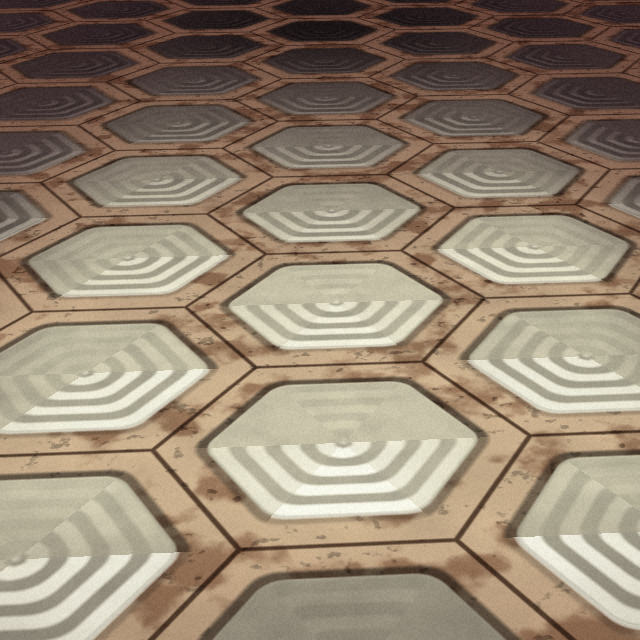
Write a Shadertoy shader that draws this pattern.

```glsl
// Worn hexagonal paving with stepped glass lenses, receding in perspective under a warm lamp.

const vec2 PERIOD = vec2(1.7320508, 1.0);   // two interleaved lattices, tile height 1
const float GLASS_RADIUS = 0.37;
const float STEP_WIDTH = 0.0925;
const vec3 WHITE_GLINT = vec3(0.97, 0.97, 0.92);

float hash(vec2 p) {
    vec3 q = fract(p.xyx * 0.1031);
    q += dot(q, q.yzx + 33.33);
    return fract((q.x + q.y) * q.z);
}

float valueNoise(vec2 p) {
    vec2 i = floor(p), f = fract(p);
    f = f * f * (3.0 - 2.0 * f);
    return mix(mix(hash(i), hash(i + vec2(1, 0)), f.x),
               mix(hash(i + vec2(0, 1)), hash(i + vec2(1, 1)), f.x), f.y);
}

float fbm(vec2 p) {
    float sum = 0.0, amplitude = 0.5;
    for (int i = 0; i < 4; i++) {
        sum += amplitude * valueNoise(p);
        p = mat2(1.6, 1.2, -1.2, 1.6) * p + 7.3;
        amplitude *= 0.5;
    }
    return sum;
}

// Screen (y down) to floor plane: x across, y away from the viewer
vec2 floorPoint(vec2 s) {
    float depth = s.y + 0.359;
    return vec2(((s.x - 0.484) / depth - 0.05) * 2.054,
                (3.988 - 0.146 * (s.x - 0.5)) / depth - 3.79);
}

// Offset from the centre of the nearest tile
vec2 hexLocal(vec2 p) {
    vec2 a = mod(p + 0.5 * PERIOD, PERIOD) - 0.5 * PERIOD;
    vec2 b = mod(p, PERIOD) - 0.5 * PERIOD;
    return dot(a, a) < dot(b, b) ? a : b;
}

// xy: outward normal of the nearest side, z: sharp radius, w: radius with rounded corners
vec4 hexSide(vec2 p) {
    vec2 normal = vec2(0, 1);
    float first = 0.0, second = 0.0;
    for (int i = 0; i < 3; i++) {
        float angle = radians(90.0 + 60.0 * float(i));
        vec2 n = vec2(cos(angle), sin(angle));
        float d = dot(p, n);
        second = max(second, min(first, abs(d)));
        if (abs(d) > first) { first = abs(d); normal = d < 0.0 ? -n : n; }
    }
    float h = max(1.0 - (first - second) / 0.05, 0.0);
    return vec4(normal, first, first + 0.0125 * h * h);
}

float line(float distance, float halfWidth, float blur) {
    return 1.0 - smoothstep(halfWidth - blur, halfWidth + blur, abs(distance));
}

vec3 stoneColor(vec2 s, vec2 ground, float side) {
    float lit = smoothstep(-0.15, 0.6, s.y) * (1.0 - 0.35 * side);
    lit *= 1.0 - 0.2 * smoothstep(0.8, 1.0, s.y);
    vec3 stone = mix(vec3(0.37, 0.23, 0.19), vec3(0.77, 0.67, 0.54), lit);
    float stain = smoothstep(0.46, 0.68, fbm(ground * 8.0 + 20.0));
    float speck = smoothstep(0.62, 0.76, fbm(ground * 26.0));
    stone *= 0.94 + 0.16 * fbm(ground * 5.0);
    return stone * (1.0 - vec3(0.26, 0.34, 0.38) * stain - 0.25 * speck);
}

vec3 glassColor(vec2 s, vec2 ground, float radius, float facing, float side, float tint, float blur) {
    // Ambient light fades with distance and toward the sides
    float lit = smoothstep(0.0, 0.46, s.y) * (1.0 - 0.7 * side);
    lit *= 1.0 - 0.28 * smoothstep(0.72, 1.0, s.y);
    vec3 glass = mix(vec3(0.21, 0.15, 0.16), vec3(0.76, 0.74, 0.64), lit);
    vec2 shadow = (s - vec2(0.5, 0.04)) * vec2(3.6, 14.0);
    glass *= 1.0 - 0.5 * exp(-dot(shadow, shadow));
    glass *= 0.92 + 0.1 * tint + 0.14 * (fbm(ground * 11.0) - 0.5);

    // Stepped rings: lit risers on the sides facing the lamp
    float f = fract(radius / STEP_WIDTH);
    float soft = min(0.13 + blur / STEP_WIDTH, 0.45);
    float riser = smoothstep(0.3, 0.3 + soft, f) * (1.0 - smoothstep(1.0 - soft, 1.0, f));
    glass *= 1.0 + (riser - 0.5) * (0.14 + 0.22 * facing);
    vec2 lamp = (s - vec2(0.53, 0.8)) * vec2(1.3, 2.5);
    float glint = exp(-dot(lamp, lamp)) * smoothstep(-0.2, 0.9, facing);
    glint *= (0.15 + 0.85 * riser) * (0.75 + 0.5 * fbm(ground * 6.0 + 3.0));
    glint += 0.45 * lit * (1.0 - smoothstep(0.012, 0.022 + blur, radius));
    return mix(glass, WHITE_GLINT, clamp(glint, 0.0, 1.0));
}

void mainImage(out vec4 fragColor, in vec2 fragCoord) {
    vec2 s = fragCoord / iResolution.xy;
    s.y = 1.0 - s.y;
    vec2 ground = floorPoint(s);
    vec2 local = hexLocal(ground);
    vec4 hex = hexSide(local);
    vec2 tile = round((ground - local) / (0.5 * PERIOD));
    float blur = length(fwidth(ground) * hex.xy) * 0.8 + 0.002;
    float side = smoothstep(0.9, 1.75, abs(ground.x));
    float facing = dot(hex.xy, normalize(vec2(-0.8 * ground.x, -1.0)));

    // Stone frame and joints
    vec3 stone = stoneColor(s, ground, side);
    vec3 color = mix(stone, stone * vec3(0.42, 0.36, 0.33), line(hex.z - 0.5, 0.008, blur));

    // Recessed bevel, darkest on the far sides
    float bevel = 1.0 - smoothstep(0.395 - blur, 0.405 + blur, hex.w);
    color = mix(color, stone * mix(0.48, 0.82, smoothstep(-0.6, 1.0, facing)), bevel);

    // Glass lens and its bright near lip
    vec3 glass = glassColor(s, ground, hex.w, facing, side, hash(tile + 40.0), blur);
    color = mix(color, glass, 1.0 - smoothstep(GLASS_RADIUS - blur, GLASS_RADIUS + blur, hex.w));
    float lip = line(hex.w - GLASS_RADIUS, 0.007, blur) * smoothstep(0.2, 0.9, facing);
    color = mix(color, WHITE_GLINT, 0.6 * lip * smoothstep(0.1, 0.5, s.y));

    // Fine grain
    color += 0.035 * (hash(floor(s * 400.0)) - 0.5);
    fragColor = vec4(clamp(color, 0.0, 1.0), 1.0);
}
```
